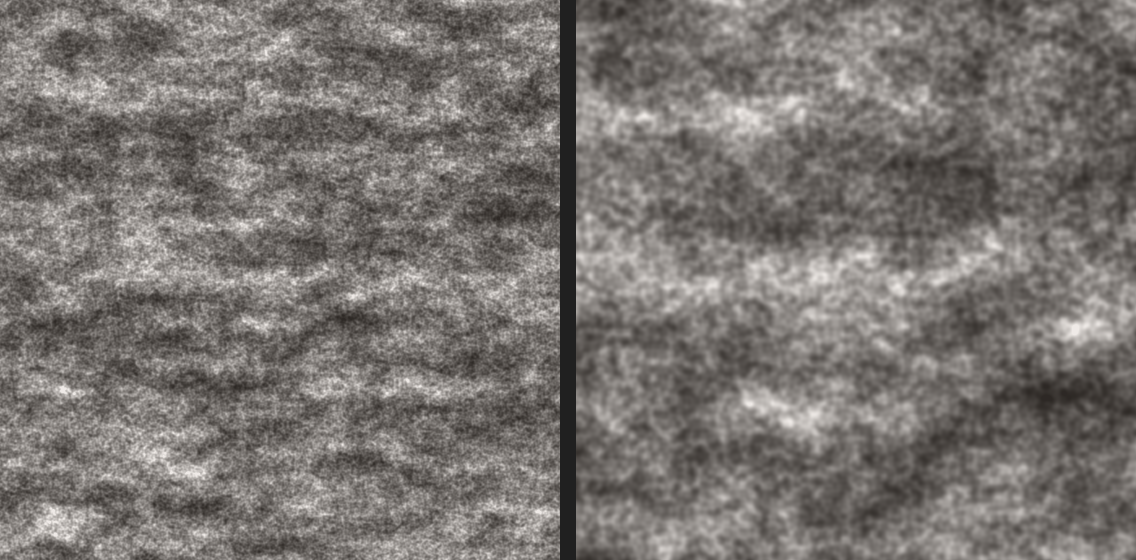
Left, the full canvas; right, a detail of the centre.
Reproduce this texture procedurally as a three.js fragment shader.

```glsl
// Weathered grey fibrous surface with horizontal smudges, pale streaks and fine grain.
varying vec2 vUv;

vec2 hash2(vec2 p) {
  vec3 q = fract(p.xyx * vec3(0.1031, 0.1030, 0.0973));
  q += dot(q, q.yzx + 33.33);
  return fract((q.xx + q.yz) * q.zy);
}

vec2 gradientAt(vec2 cell) {
  float angle = 6.2832 * hash2(cell).x;
  return vec2(cos(angle), sin(angle));
}

// Gradient noise, roughly -0.7 to 0.7
float noise(vec2 p) {
  vec2 i = floor(p), f = fract(p);
  vec2 w = f * f * f * (f * (f * 6.0 - 15.0) + 10.0);
  vec2 e = vec2(1.0, 0.0);
  float low = mix(dot(gradientAt(i), f), dot(gradientAt(i + e.xy), f - e.xy), w.x);
  float high = mix(dot(gradientAt(i + e.yx), f - e.yx), dot(gradientAt(i + e.xx), f - e.xx), w.x);
  return mix(low, high, w.y);
}

vec2 rotate(vec2 p, float a) {
  return vec2(cos(a) * p.x - sin(a) * p.y, sin(a) * p.x + cos(a) * p.y);
}

// Broad bands broken into flattened clouds and small blotches
float clouds(vec2 p) {
  float tone = 0.17 * noise(p * vec2(2.0, 9.0) + 11.0);
  tone += 0.25 * noise(p * vec2(6.0, 15.0) + 23.0);
  tone += 0.24 * noise(p * vec2(13.0, 27.0) + 37.0);
  tone += 0.19 * noise(p * vec2(29.0, 48.0) + 51.0);
  return tone;
}

// Short hairs in several directions over a soft speckle
float grain(vec2 p) {
  float tone = 0.15 * noise(p * vec2(66.0, 92.0) + 71.0);
  tone += 0.17 * noise(p * vec2(125.0, 145.0) + 83.0);
  tone += 0.14 * noise(p * 215.0 + 97.0);
  for (int i = 0; i < 3; i++) {
    float k = float(i);
    vec2 q = rotate(p, 0.35 + 1.05 * k);
    tone += 0.08 * noise(q * vec2(42.0, 165.0) + 19.0 * k + 105.0);
  }
  return tone;
}

// Thin dark folds that follow a noise contour and fade in and out
float creases(vec2 p) {
  float fold = noise(p * vec2(3.5, 11.0) + 131.0);
  float presence = smoothstep(0.08, 0.4, noise(p * vec2(6.0, 13.0) + 149.0));
  return presence * (1.0 - smoothstep(0.0, 0.05, abs(fold)));
}

// Long pale streaks, crisp above and fading below
float streaks(vec2 p) {
  float sum = 0.0;
  for (int i = 0; i < 6; i++) {
    float k = float(i);
    vec2 center = hash2(vec2(k + 3.0, 17.0));
    vec2 size = mix(vec2(0.07, 0.010), vec2(0.15, 0.018), hash2(vec2(k, 41.0)));
    vec2 d = (p - center) / size;
    d.y *= mix(1.0, 2.0, smoothstep(-0.2, 0.2, d.y));
    sum += exp(-dot(d, d));
  }
  return sum * (0.8 + 1.3 * noise(p * vec2(20.0, 45.0) + 163.0));
}

// Small dark stains, wider than tall
float stains(vec2 p) {
  float sum = 0.0;
  for (int i = 0; i < 18; i++) {
    float k = float(i);
    vec2 center = hash2(vec2(k + 7.0, 59.0));
    vec2 size = mix(vec2(0.012, 0.006), vec2(0.05, 0.013), hash2(vec2(k, 73.0)));
    vec2 d = (p - center) / size;
    sum += exp(-dot(d, d));
  }
  return sum * (0.8 + 1.2 * noise(p * vec2(30.0, 50.0) + 181.0));
}

void main() {
  // Ragged, gently wavy layers
  vec2 p = vUv;
  p.y += 0.025 * noise(vUv * vec2(3.0, 4.0) + 5.0);
  p += vec2(0.012, 0.007) * noise(vUv * vec2(17.0, 24.0) + 9.0);
  p += 0.004 * noise(vUv * 60.0 + 15.0);

  float tone = clouds(p) + grain(vUv);
  tone += 0.16 * streaks(p) - 0.10 * stains(p) - 0.08 * creases(p);

  // Lift the highlights and compress the shadows
  float grey = 0.458 + tone + 0.7 * tone * tone;
  grey = clamp(grey, 0.16, 0.92);
  vec3 warmTint = vec3(0.016, -0.002, -0.016);
  gl_FragColor = vec4(grey + warmTint, 1.0);
}
```
